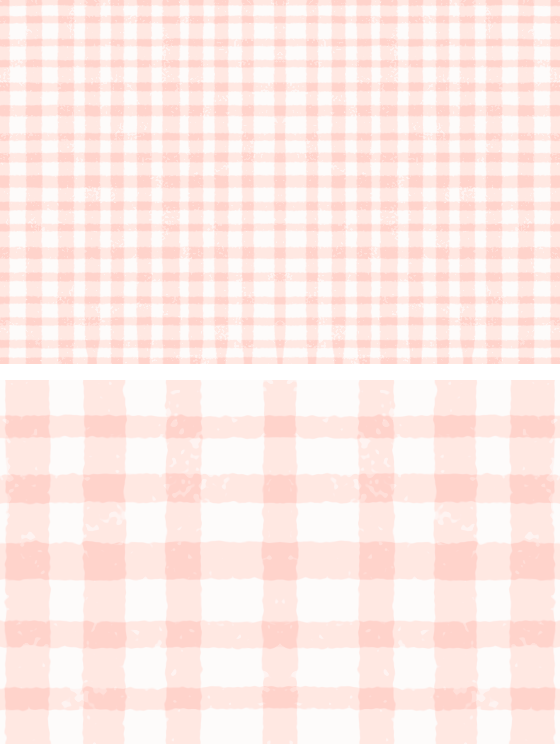
Top, the full canvas; bottom, a detail of the centre.
Give the GLSL for this pattern, as a Shadertoy shader.

```glsl
#define PAPER vec3(0.992, 0.984, 0.980)
#define SINGLE_COAT vec3(1.0, 0.908, 0.888)
#define DOUBLE_COAT vec3(1.0, 0.828, 0.798)
#define WOBBLE 0.0022
#define ROUGHNESS 0.0022
#define TAPER 0.010
#define WEAR 0.60
#define GRAIN 150.0
#define COLUMNS 11
#define ROWS 17

// Stripe centre and half width, in canvas heights.
// Columns run outward from the mirror axis, rows run down from the top.
const vec2 columns[COLUMNS] = vec2[COLUMNS](
    vec2(0.000, 0.016), vec2(0.088, 0.016), vec2(0.161, 0.019), vec2(0.231, 0.020),
    vec2(0.299, 0.024), vec2(0.373, 0.020), vec2(0.447, 0.018), vec2(0.515, 0.021),
    vec2(0.588, 0.022), vec2(0.676, 0.022), vec2(0.764, 0.021));
const vec2 rows[ROWS] = vec2[ROWS](
    vec2(0.006, 0.010), vec2(0.054, 0.010), vec2(0.117, 0.010), vec2(0.175, 0.010),
    vec2(0.239, 0.012), vec2(0.304, 0.015), vec2(0.376, 0.010), vec2(0.433, 0.013),
    vec2(0.499, 0.017), vec2(0.566, 0.012), vec2(0.625, 0.010), vec2(0.695, 0.016),
    vec2(0.761, 0.012), vec2(0.825, 0.010), vec2(0.883, 0.011), vec2(0.945, 0.011),
    vec2(0.994, 0.012));

vec2 hash2(vec2 p) {
    vec3 q = fract(p.xyx * vec3(0.1031, 0.1030, 0.0973));
    q += dot(q, q.yzx + 33.33);
    return fract((q.xx + q.yz) * q.zy);
}

float cornerSlope(vec2 cell, vec2 corner, vec2 f) {
    return dot(hash2(cell + corner + 57.0) * 2.0 - 1.0, f - corner);
}

float gradientNoise(vec2 p) {
    vec2 cell = floor(p), f = fract(p);
    vec2 u = f * f * f * (f * (f * 6.0 - 15.0) + 10.0);
    float low = mix(cornerSlope(cell, vec2(0, 0), f), cornerSlope(cell, vec2(1, 0), f), u.x);
    float high = mix(cornerSlope(cell, vec2(0, 1), f), cornerSlope(cell, vec2(1, 1), f), u.x);
    return mix(low, high, u.y);
}

// Signed distance to the nearest upright stripe, thinning at its foot
float columnDistance(vec2 p) {
    float d = 1.0;
    float foot = smoothstep(0.085, 0.0, p.y);
    for (int i = 0; i < COLUMNS; i++) {
        float id = float(i);
        float drift = WOBBLE * gradientNoise(vec2(p.y * 9.0, id * 7.3 + 0.5));
        float thin = TAPER * foot * hash2(vec2(id, 4.0)).x;
        d = min(d, abs(p.x - columns[i].x + drift) - columns[i].y + thin);
    }
    return d;
}

// Signed distance to the nearest level stripe
float rowDistance(vec2 p) {
    float d = 1.0;
    for (int i = 0; i < ROWS; i++) {
        float drift = WOBBLE * gradientNoise(vec2(p.x * 9.0, float(i) * 5.7 + 0.5));
        d = min(d, abs(1.0 - p.y - rows[i].x + drift) - rows[i].y);
    }
    return d;
}

// Paint coverage with a ragged edge and flecks rubbed off in patches
float paint(float d, vec2 p, float seed, float pixel) {
    vec2 q = p + seed;
    float grain = gradientNoise(q * GRAIN);
    float ragged = grain + gradientNoise(q * GRAIN * 0.4);
    float patches = gradientNoise(q * 13.0) + 0.5 * gradientNoise(q * 29.0);
    float edge = smoothstep(-0.014, 0.0, d);
    float bare = smoothstep(0.06, 0.40, patches) * 0.42 + edge * 0.08;
    float flecks = smoothstep(0.42, 0.58, grain + 0.4 * gradientNoise(q * GRAIN * 0.5) + bare);
    float cover = smoothstep(pixel, -pixel, d + ROUGHNESS * ragged);
    return cover * (1.0 - WEAR * flecks);
}

void mainImage(out vec4 fragColor, in vec2 fragCoord) {
    float pixel = 1.0 / iResolution.y;
    vec2 p = fragCoord * pixel;
    p.x = abs(p.x - 0.5 * iResolution.x * pixel);

    // Two translucent coats add up where stripes cross
    float coats = paint(columnDistance(p), p, 3.1, pixel) + paint(rowDistance(p), p, 8.7, pixel);
    vec3 color = mix(PAPER, SINGLE_COAT, min(coats, 1.0));
    color = mix(color, DOUBLE_COAT, max(coats - 1.0, 0.0));
    fragColor = vec4(color, 1.0);
}
```
